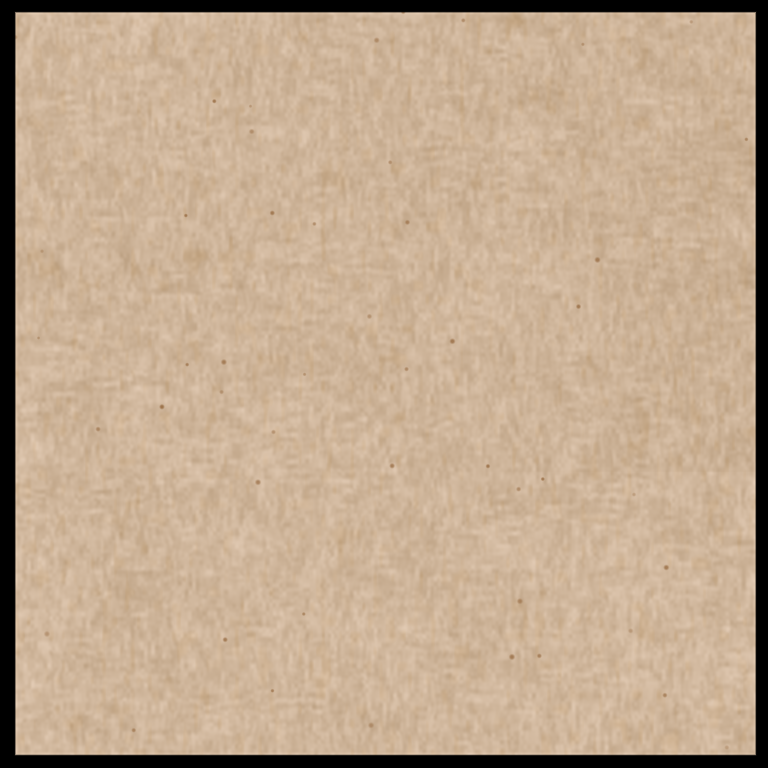
Give the GLSL for this texture, as a WebGL 2 fragment shader.

```glsl
#version 300 es
precision highp float;

uniform vec2 u_resolution;
out vec4 fragColor;

#define SHEET_MIN vec2(0.0195, 0.0165)
#define SHEET_MAX vec2(0.9845, 0.9845)
#define PAPER vec3(0.807, 0.707, 0.602)
#define TINT vec3(0.90, 1.00, 1.18)
#define SPECK vec3(0.60, 0.43, 0.27)
#define FIBRE_CELLS vec2(190.0, 75.0)
#define THREAD_CELLS vec2(55.0, 150.0)
#define GRAIN_CELLS vec2(210.0, 180.0)
#define SPECK_CELLS 26.0
#define SPECK_CHANCE 0.07
#define GRAIN_CONTRAST 1.0

float hash(vec2 p) {
    vec3 q = fract(vec3(p.xyx) * 0.1031);
    q += dot(q, q.yzx + 33.33);
    return fract((q.x + q.y) * q.z);
}

// Smooth value noise centred on zero, range -0.5 to 0.5
float noise(vec2 p) {
    vec2 cell = floor(p);
    vec2 f = fract(p);
    f = f * f * (3.0 - 2.0 * f);
    float low = mix(hash(cell), hash(cell + vec2(1.0, 0.0)), f.x);
    float high = mix(hash(cell + vec2(0.0, 1.0)), hash(cell + vec2(1.0, 1.0)), f.x);
    return mix(low, high, f.y) - 0.5;
}

// Upright fibres crossed by weaker level threads, varying by patch
float fibreTone(vec2 uv) {
    vec2 bend = 0.004 * vec2(noise(uv * 38.0), noise(uv * 38.0 + 71.0));
    vec2 p = uv + bend;
    float patchMix = smoothstep(-0.25, 0.3, noise(uv * 24.0 + 13.0));
    float upright = noise(p * FIBRE_CELLS) + 0.5 * noise(p * FIBRE_CELLS * vec2(0.5, 0.6) + 37.0);
    float level = noise(p * THREAD_CELLS + 59.0);
    float grain = noise(p * GRAIN_CELLS + 97.0);
    return 0.075 * mix(upright, 0.5 * upright + level, patchMix) + 0.045 * grain;
}

// Broad shading: cloudy drift and a darker upper right panel with a faint seam
float broadTone(vec2 uv) {
    float clouds = 0.016 * noise(uv * 5.0 + 5.0) + 0.022 * noise(uv * 17.0 + 29.0);
    float panel = smoothstep(0.45, 0.95, uv.x) * smoothstep(0.384, 0.387, uv.y);
    return clouds + 0.006 - 0.024 * panel * (1.0 - 0.4 * uv.y);
}

// Sparse soft dots, one candidate per grid cell
float speckMask(vec2 uv) {
    vec2 p = uv * SPECK_CELLS;
    vec2 cell = floor(p);
    vec2 centre = 0.2 + 0.6 * vec2(hash(cell + 3.0), hash(cell + 47.0));
    float radius = mix(0.07, 0.13, hash(cell + 83.0));
    float present = step(hash(cell + 131.0), SPECK_CHANCE);
    float dotShape = 1.0 - smoothstep(0.2 * radius, radius, length(fract(p) - centre));
    return present * dotShape * mix(0.35, 0.9, hash(cell + 167.0));
}

void main() {
    vec2 uv = gl_FragCoord.xy / u_resolution;
    float pixel = 1.0 / min(u_resolution.x, u_resolution.y);

    // Inset distance from the sheet edge, positive inside
    vec2 inset = min(uv - SHEET_MIN, SHEET_MAX - uv);
    float edge = min(inset.x, inset.y);

    float tone = GRAIN_CONTRAST * fibreTone(uv) + broadTone(uv);
    vec3 colour = PAPER + TINT * tone;

    // Warm ochre tinge that wanders between fibres
    float ochre = max(0.0, noise(uv * FIBRE_CELLS * 0.7 + 211.0) - 0.15);
    colour -= ochre * vec3(0.03, 0.07, 0.14);

    colour = mix(colour, SPECK, speckMask(uv));

    // Pale rim, then the black surround
    colour += 0.05 * (1.0 - smoothstep(0.001, 0.005, edge));
    colour *= smoothstep(-0.7 * pixel, 0.7 * pixel + 0.001, edge);

    fragColor = vec4(colour, 1.0);
}
```
